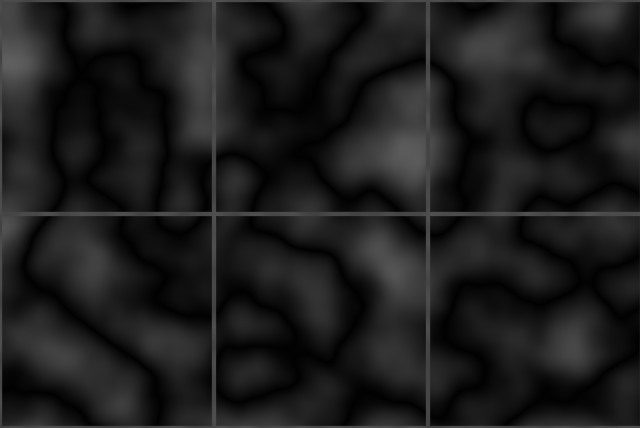
This texture is drawn by a WebGL 1 fragment shader. Its source:

```glsl
precision highp float;
// Dark smoky noise folded into black creases, under a thin grey grid of square tiles.

uniform vec2 u_resolution;

// Pseudo-random unit gradient for a lattice point
vec2 gradientAt(vec2 cell) {
  vec3 h = fract(vec3(cell.xyx) * vec3(0.1031, 0.1030, 0.0973));
  h += dot(h, h.yzx + 33.33);
  float angle = 6.28318 * fract((h.x + h.y) * h.z);
  return vec2(cos(angle), sin(angle));
}

float gradientNoise(vec2 p) {
  vec2 cell = floor(p);
  vec2 f = p - cell;
  vec2 blend = f * f * f * (f * (f * 6.0 - 15.0) + 10.0);
  vec2 right = vec2(1.0, 0.0);
  vec2 up = vec2(0.0, 1.0);
  float low = mix(dot(gradientAt(cell), f),
                  dot(gradientAt(cell + right), f - right), blend.x);
  float high = mix(dot(gradientAt(cell + up), f - up),
                   dot(gradientAt(cell + 1.0), f - 1.0), blend.x);
  return mix(low, high, blend.y);
}

// Broad shapes with a little finer wobble
float smoke(vec2 p) {
  float sum = 0.0;
  float weight = 1.0;
  for (int octave = 0; octave < 3; octave++) {
    sum += weight * gradientNoise(p);
    p = p * 2.03 + vec2(17.3, 9.7);
    weight *= 0.27;
  }
  return sum;
}

// Coverage of the lines around unit tiles
float gridLines(vec2 tile, float pixel) {
  vec2 toLine = abs(fract(tile + 0.5) - 0.5);
  float edge = min(toLine.x, toLine.y);
  return 1.0 - smoothstep(0.0105 - 0.5 * pixel, 0.0105 + 0.5 * pixel, edge);
}

void main() {
  vec2 p = gl_FragCoord.xy / u_resolution.y;

  // The absolute value turns every zero crossing into a black crease
  float shade = 0.005 + 0.55 * abs(smoke(p * 4.3 + vec2(23.4, 41.7)));

  // Two rows of tiles, with slightly uneven grey lines
  float lineShade = 0.285 + 0.06 * gradientNoise(p * 22.0 + 5.3);
  float lines = gridLines(p * 2.0, 2.0 / u_resolution.y);

  gl_FragColor = vec4(vec3(mix(shade, lineShade, lines)), 1.0);
}
```
